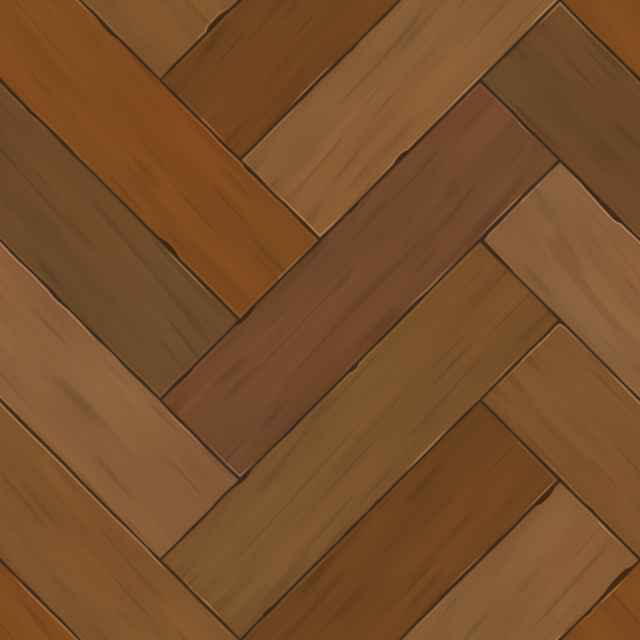
Give the GLSL for this texture, as a Shadertoy shader.

```glsl
// Diagonal herringbone parquet of eight worn wooden planks, seamlessly tiling.

float hash(vec2 cell) {
    vec3 h = fract(cell.xyx * vec3(0.1031, 0.1030, 0.0973));
    h += dot(h, h.yzx + 33.33);
    return fract((h.x + h.y) * h.z);
}

float noise(vec2 p) {
    vec2 cell = floor(p), f = fract(p);
    f = f * f * (3.0 - 2.0 * f);
    return mix(mix(hash(cell), hash(cell + vec2(1, 0)), f.x),
               mix(hash(cell + vec2(0, 1)), hash(cell + vec2(1, 1)), f.x), f.y);
}

float fbm(vec2 p) {
    float sum = 0.0, amplitude = 0.53;
    for (int i = 0; i < 4; i++) {
        sum += amplitude * noise(p);
        p = p * 2.03 + 7.1;
        amplitude *= 0.5;
    }
    return sum;
}

// Returns position along (0..4) and across (0..1) a plank, and its index (0..7).
vec3 findPlank(vec2 p) {
    // Planks rising to the right: each row starts further back, then repeats by (-4, 4).
    float row = floor(p.y) - 3.0;
    float k = mod(row, 4.0);
    float along = mod(p.x + 2.0 + min(k, 2.0) + row - k, 8.0);
    if (along < 4.0) return vec3(along, fract(p.y), k);

    // Planks falling to the right fill the remaining space.
    float column = -1.0 - floor(p.x);
    k = mod(column, 4.0);
    along = mod(p.y + 2.0 - max(k, 1.0) - (column - k), 8.0);
    return vec3(clamp(along, 0.0, 4.0), fract(p.x), k + 4.0);
}

const vec3 woodTones[8] = vec3[8](
    vec3(0.44, 0.285, 0.175), vec3(0.475, 0.325, 0.175),
    vec3(0.435, 0.265, 0.125), vec3(0.525, 0.365, 0.215),
    vec3(0.50, 0.295, 0.12), vec3(0.425, 0.295, 0.17),
    vec3(0.535, 0.375, 0.24), vec3(0.495, 0.33, 0.175));

vec3 woodColor(vec2 q, int index) {
    vec2 seed = vec2(37.0, 53.0) * float(index + 1);
    // Bend the fibres a little off the plank axis.
    float across = q.y + 0.06 * q.x + 0.15 * noise(q * vec2(0.7, 1.5) + seed);
    float blotch = fbm(vec2(q.x * 0.8, across * 2.0) + seed);
    float fibre = fbm(vec2(q.x * 1.1, across * 11.0) + seed + 11.0);
    float streak = smoothstep(0.7, 0.95, noise(vec2(q.x * 1.6, across * 21.0) + seed + 23.0));
    float hue = noise(q * vec2(0.8, 1.3) + seed + 41.0);

    vec3 color = woodTones[index] * (0.87 + 0.13 * blotch + 0.14 * fibre);
    color *= mix(vec3(1.025, 0.985, 0.95), vec3(0.98, 1.015, 1.04), hue);
    return color * (1.0 - 0.09 * streak);
}

void mainImage(out vec4 fragColor, in vec2 fragCoord) {
    vec2 uv = fragCoord / iResolution.xy;
    // Diagonal axes in plank widths: x runs up-right, y runs down-right.
    vec2 p = 4.0 * vec2(uv.x + uv.y, uv.x - uv.y) + vec2(-4.5, 3.5);
    float pixel = 5.66 / iResolution.y;

    vec3 plank = findPlank(p);
    vec2 q = plank.xy;
    vec2 seed = vec2(19.0, 29.0) * (plank.z + 1.0);
    vec3 color = woodColor(q, int(plank.z));

    // Distance to the plank border, with slightly uneven edges.
    vec2 border = min(q, vec2(4.0, 1.0) - q);
    float edge = min(border.x, border.y) + 0.009 * (noise(q * 5.0 + seed) - 0.5);

    // Seam half width, opened up by rare chips.
    float chip = smoothstep(0.84, 0.98, noise(q * 2.9 + seed + 61.0));
    float gap = 0.007 + 0.023 * chip;

    // Soft shade beside the seam and patchy light on the worn rim.
    color *= 1.0 - 0.09 * exp(-edge * 30.0);
    float rim = smoothstep(gap, gap + 0.016, edge) * (1.0 - smoothstep(gap + 0.014, gap + 0.034, edge));
    float wear = smoothstep(0.35, 0.85, noise(q * 2.1 + seed + 83.0));
    color += vec3(0.16, 0.14, 0.12) * rim * wear * mix(0.4, 1.0, step(0.5, q.y));

    // Dark seam between planks.
    float aa = max(pixel, 0.013);
    float seam = 1.0 - smoothstep(gap - 0.5 * aa, gap + aa, edge);
    color = mix(color, vec3(0.205, 0.14, 0.085), 0.88 * seam);

    fragColor = vec4(color, 1.0);
}
```
